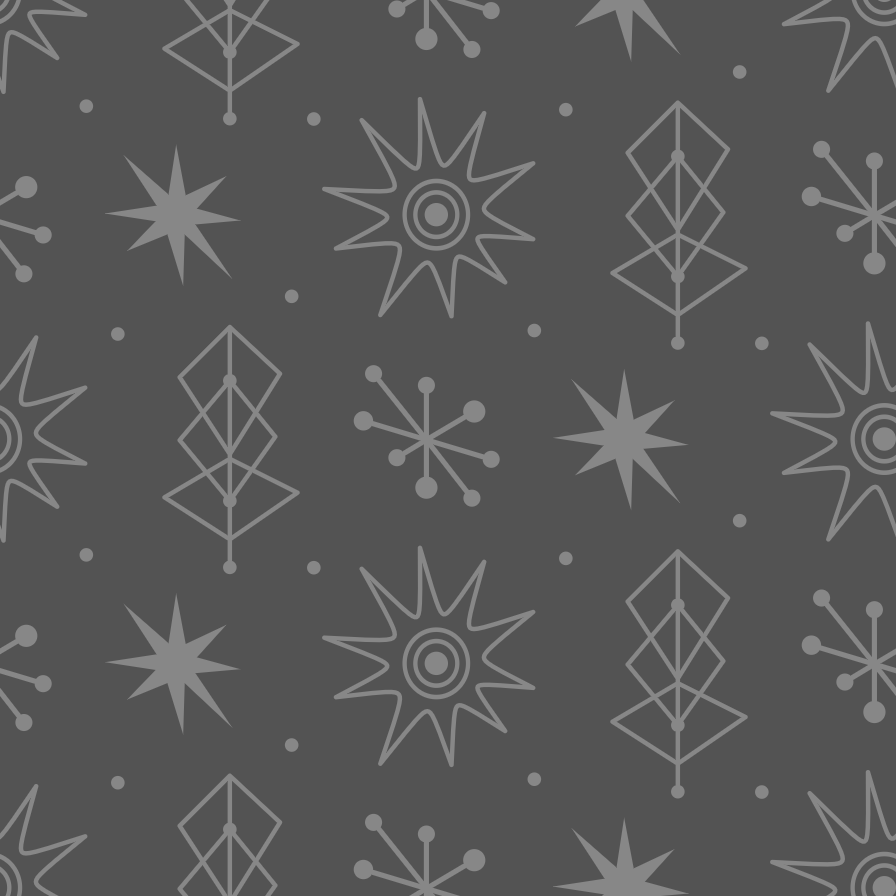
Give the GLSL for this pattern, as a Shadertoy shader.

```glsl
// Retro ornaments in a half-drop repeat: a rayed sun, a diamond tree, a ball-tipped
// burst, a solid star and loose dots. Each motif is a distance field, folded into
// one lattice cell; the nearest distance is then filled with a smooth edge.

#define CANVAS 768.0                // design units along the canvas height
#define CELL vec2(384.0, 384.6)     // column pitch and row pitch
#define LINE 1.9                    // half width of drawn lines
#define NODE 5.8                    // radius of loose dots and tree nodes
#define SUN_VALLEY 34.0             // control radius between sun rays
#define SUN_TENSION 6.0             // pull of that control point
#define STAR_VALLEY 18.5            // inner radius of the solid star
#define GROUND vec3(0.327)
#define INK vec3(0.53)

// Offsets from the motif centres, y pointing down
const vec2 SUN_TIPS[10] = vec2[10](
    vec2(-14, -99), vec2(41, -87), vec2(83, -44), vec2(83, 21), vec2(59, 58),
    vec2(13, 87), vec2(-48, 86), vec2(-86, 29), vec2(-96, -22), vec2(-64, -81));
const vec2 STAR_TIPS[8] = vec2[8](
    vec2(0, -60), vec2(43, -33), vec2(55, 5), vec2(48, 55),
    vec2(6, 61), vec2(-42, 31), vec2(-61, -1), vec2(-45, -51));
const vec3 BURST_BALLS[8] = vec3[8](   // xy offset, z radius
    vec3(-45.3, -56.7, 7.3), vec3(0, -46.7, 7.3), vec3(41, -24.3, 9.5), vec3(55.5, 16.7, 7.3),
    vec3(39, 50, 7.3), vec3(0, 41, 9.5), vec3(-25.3, 15.3, 7.3), vec3(-54, -16.3, 8.3));
const vec2 LOOSE_DOTS[4] = vec2[4](
    vec2(74, 91), vec2(269, 102), vec2(485, 94), vec2(250, 254));

// Offset from the nearest half-drop copy of a centre
vec2 foldTo(vec2 p, vec2 center) {
    vec2 q = p - center;
    float column = round(q.x / CELL.x);
    q -= column * CELL * vec2(1.0, 0.5);
    q.y -= CELL.y * round(q.y / CELL.y);
    return q;
}

float segment(vec2 p, vec2 a, vec2 b) {
    vec2 pa = p - a, ba = b - a;
    return length(pa - ba * clamp(dot(pa, ba) / dot(ba, ba), 0.0, 1.0));
}

vec2 between(vec2 a, vec2 b) { return normalize(normalize(a) + normalize(b)); }

// Ray outline from rational quadratic curves, around two rings and a core
float sun(vec2 q) {
    float r = length(q);
    if (r > 115.0) return r - 105.0;
    float d = 1e3;
    for (int i = 0; i < 10; i++) {
        vec2 a = SUN_TIPS[i], b = SUN_TIPS[(i + 1) % 10];
        vec2 c = between(a, b) * SUN_VALLEY, last = a;
        for (int k = 1; k <= 12; k++) {
            float t = float(k) / 12.0, s = 1.0 - t;
            float wa = s * s, wc = 2.0 * SUN_TENSION * s * t, wb = t * t;
            vec2 next = (wa * a + wc * c + wb * b) / (wa + wc + wb);
            d = min(d, segment(q, last, next));
            last = next;
        }
    }
    float oval = length(q * vec2(1.03, 0.97));
    d = min(d, min(abs(oval - 28.0), abs(oval - 18.5)));
    return min(d - LINE, r - 10.0);
}

float diamond(vec2 q, float top, vec2 right, float bottom, vec2 left) {
    vec2 t = vec2(0, top), b = vec2(0, bottom);
    return min(min(segment(q, t, right), segment(q, right, b)),
               min(segment(q, b, left), segment(q, left, t)));
}

// Three overlapping diamonds on a stem with nodes
float tree(vec2 q) {
    float d = segment(q, vec2(0, -102), vec2(0, 104));
    d = min(d, diamond(q, -102.0, vec2(43, -62), 7.0, vec2(-43, -59)));
    d = min(d, diamond(q, -56.0, vec2(39, -8), 47.0, vec2(-43, -5)));
    d = min(d, diamond(q, 11.0, vec2(58, 40), 80.0, vec2(-56, 44)));
    float nodes = min(length(q - vec2(0, -56)), length(q - vec2(0, 47)));
    nodes = min(nodes, length(q - vec2(0, 104)));
    return min(d - LINE, nodes - NODE);
}

float burst(vec2 q) {
    float d = 1e3;
    for (int i = 0; i < 8; i++) {
        vec3 ball = BURST_BALLS[i];
        d = min(d, segment(q, vec2(0), ball.xy) - LINE - 0.3);
        d = min(d, length(q - ball.xy) - ball.z);
    }
    return d;
}

// Signed distance to the star polygon, sign from edge crossings
float star(vec2 q) {
    float d = 1e3, side = 1.0;
    for (int i = 0; i < 16; i++) {
        vec2 tip = STAR_TIPS[i / 2], nextTip = STAR_TIPS[(i / 2 + 1) % 8];
        vec2 valley = between(tip, nextTip) * STAR_VALLEY;
        vec2 a = i % 2 == 0 ? tip : valley, b = i % 2 == 0 ? valley : nextTip;
        d = min(d, segment(q, a, b));
        if ((a.y > q.y) != (b.y > q.y) && q.x < a.x + (b.x - a.x) * (q.y - a.y) / (b.y - a.y))
            side = -side;
    }
    return d * side;
}

void mainImage(out vec4 fragColor, in vec2 fragCoord) {
    float pixel = CANVAS / iResolution.y;
    vec2 p = vec2(fragCoord.x, iResolution.y - fragCoord.y) * pixel;
    float d = min(sun(foldTo(p, vec2(374, 184))), tree(foldTo(p, vec2(581, 190))));
    d = min(d, burst(foldTo(p, vec2(365.5, 377))));
    d = min(d, star(foldTo(p, vec2(151, 184))));
    for (int i = 0; i < 4; i++) d = min(d, length(foldTo(p, LOOSE_DOTS[i])) - NODE);
    float ink = clamp(0.5 - d / pixel, 0.0, 1.0);
    fragColor = vec4(mix(GROUND, INK, ink), 1.0);
}
```
